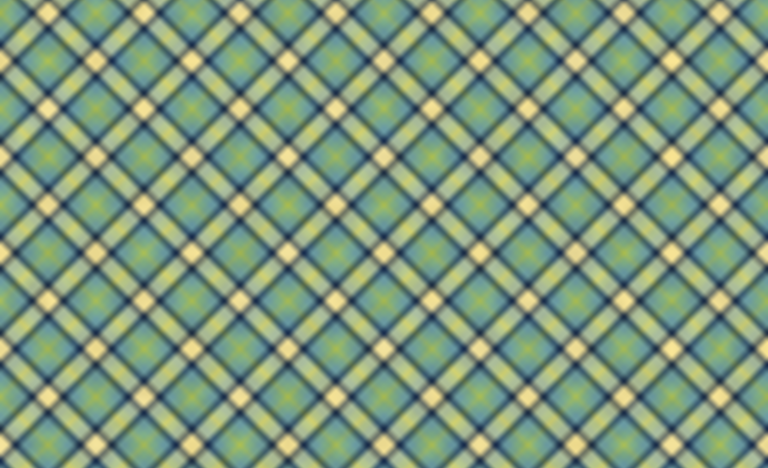
This pattern is drawn by a WebGL 1 fragment shader. Its source:

```glsl
precision highp float;
// Diagonal green and teal plaid with cream bands edged in navy, softly woven.

uniform vec2 u_resolution;

float hash(vec2 p) {
  vec3 q = fract(vec3(p.xyx) * 0.1031);
  q += dot(q, q.yzx + 33.33);
  return fract((q.x + q.y) * q.z);
}

float valueNoise(vec2 p) {
  vec2 cell = floor(p);
  vec2 f = fract(p);
  f = f * f * (3.0 - 2.0 * f);
  return mix(mix(hash(cell), hash(cell + vec2(1.0, 0.0)), f.x),
             mix(hash(cell + vec2(0.0, 1.0)), hash(cell + 1.0), f.x), f.y);
}

// Thread colour across one sett, mirrored about the cream band at zero
vec3 threadColour(float t, float pixel) {
  float d = abs(fract(t + 0.5) - 0.5);
  float soft = max(0.055, pixel);
  vec3 colour = vec3(0.94, 0.87, 0.58);
  colour = mix(colour, vec3(0.10, 0.17, 0.27), smoothstep(-soft, soft, d - 0.112));
  colour = mix(colour, vec3(0.42, 0.60, 0.61), smoothstep(-soft, soft, d - 0.218));
  colour = mix(colour, vec3(0.49, 0.67, 0.51), smoothstep(-soft, soft, d - 0.350));
  return mix(colour, vec3(0.65, 0.73, 0.32), smoothstep(-soft, soft, d - 0.455));
}

void main() {
  // Eight repeats across the width, with band crossings at whole numbers
  vec2 p = gl_FragCoord.xy / u_resolution.x * 8.0 - vec2(0.0, 0.24);
  float pixel = 8.0 / u_resolution.x;
  vec3 warp = threadColour(p.x + p.y, pixel);
  vec3 weft = threadColour(p.x - p.y, pixel);

  // Blend of the two thread directions, leaning to the darker one
  vec3 colour = mix(0.5 * (warp + weft), sqrt(warp * weft), 0.35);

  // Faint mottling in brightness and in warmth
  float shade = valueNoise(p * 9.0 + 40.0) - 0.5;
  float warmth = valueNoise(p * 5.0 + 90.0) - 0.5;
  colour *= 1.0 + 0.07 * shade;
  colour += 0.05 * warmth * vec3(0.6, 0.2, -1.0);

  gl_FragColor = vec4(clamp(colour, 0.0, 1.0), 1.0);
}
```
